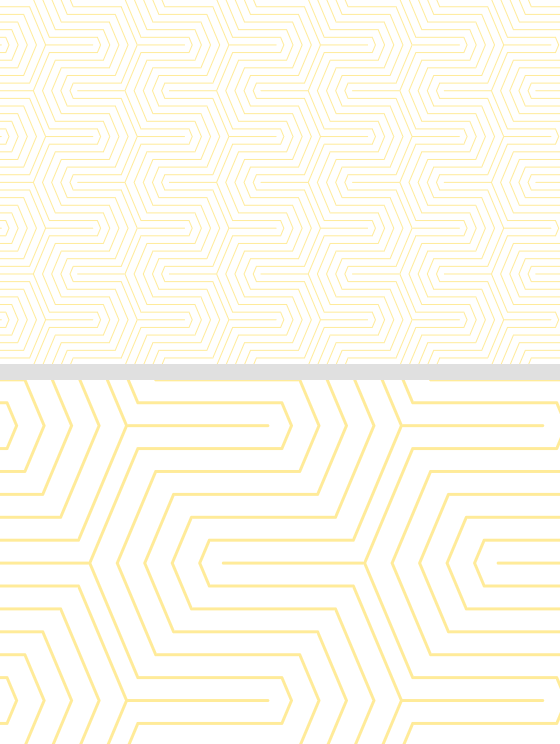
Top: the whole. Bottom: its middle third, enlarged.
Give the GLSL for this pattern, as a Shadertoy shader.

```glsl
// Thin yellow interlocking hexagonal tongues, nested as a maze of parallel lines on white.

float segmentDistance(vec2 p, vec2 a, vec2 b) {
    vec2 ap = p - a, ab = b - a;
    return length(ap - ab * clamp(dot(ap, ab) / dot(ab, ab), 0.0, 1.0));
}

// Wraps a horizontal offset to the nearest repeat.
float wrapCell(float x) {
    return x - round(x);
}

// p.x is measured from a fork, p.y is folded to 0..0.5 between tongue rows.
float mazeDistance(vec2 p) {
    const float slope = 0.42;
    const float barHalf = 0.262;

    // Spines of the right-pointing and left-pointing tongues
    vec2 spine = vec2(0.257, 0.0);
    float d = segmentDistance(vec2(wrapCell(p.x - 0.257), p.y), -spine, spine);
    d = min(d, segmentDistance(vec2(wrapCell(p.x + 0.391), p.y - 0.5), -spine, spine));

    // Nested outlines: slant, horizontal bar, slant
    for (int k = 1; k <= 5; k++) {
        float level = float(k) / 12.0;
        float center = 0.1 * float(k) - 0.5 - barHalf - 0.25 * slope;
        vec2 q = vec2(wrapCell(p.x - center), p.y);
        float shear = slope * (0.25 - level);
        vec2 left = vec2(shear - barHalf, level);
        vec2 right = vec2(shear + barHalf, level);
        d = min(d, segmentDistance(q, left, right));
        d = min(d, segmentDistance(q, right, vec2(barHalf + 0.25 * slope, 0.0)));
        d = min(d, segmentDistance(q, left, vec2(-barHalf - 0.25 * slope, 0.5)));
    }
    return d;
}

void mainImage(out vec4 fragColor, in vec2 fragCoord) {
    // One cell is about a quarter of the canvas height
    float cellSize = 0.2517 * iResolution.y;
    vec2 p = fragCoord / cellSize - vec2(0.498, 0.4825);
    p.y = abs(wrapCell(p.y));

    // Antialiased stroke
    float halfWidth = 0.0054;
    float ink = clamp((halfWidth - mazeDistance(p)) * cellSize + 0.5, 0.0, 1.0);

    vec3 paleYellow = vec3(1.0, 0.92, 0.6);
    fragColor = vec4(mix(vec3(1.0), paleYellow, ink), 1.0);
}
```
